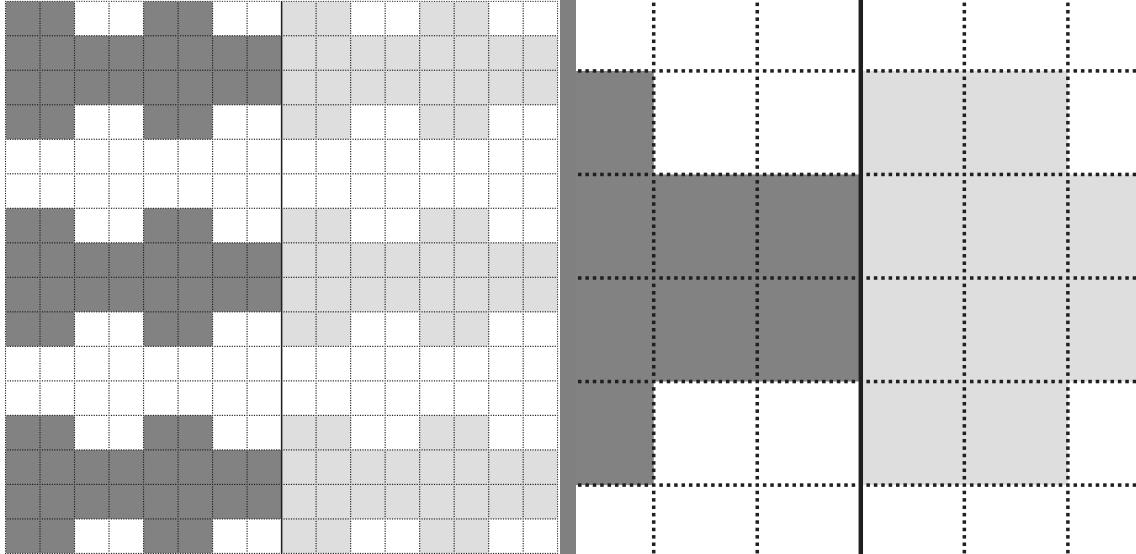
Left: the whole. Right: its middle third, enlarged.
Give the GLSL for this pattern, as a Shadertoy shader.

```glsl
// Stepped bands on a 16 x 16 chart: dark on the left half, pale on the right.
// Periodic pulses give the blocks and dotted grid; each pulse is box filtered
// over one pixel, so edges and fine dots stay smooth at any size.

const float CELL = 0.0623;                 // cell side, in canvas heights
const vec2 GRID_ORIGIN = vec2(0.0099, 0.0010);
const float GRID_CELLS = 16.0;
const float MIDDLE = 8.0;
const float DOTS_PER_CELL = 14.0;
const float DOT_WIDTH = 0.034;             // in cells
const float DIVIDER_WIDTH = 0.043;         // in cells

const vec3 PAPER = vec3(1.0);
const vec3 DARK_BLOCK = vec3(0.51);
const vec3 PALE_BLOCK = vec3(0.87);
const vec3 INK = vec3(0.12);

// Integral of a unit-period pulse that is on for the first part of each period.
float pulseIntegral(float x, float duty) {
    return floor(x) * duty + min(fract(x), duty);
}

// Filtered pulse train: on from start to start + width, once per period.
float pulse(float x, float start, float width, float period, float pixel) {
    float t = (x - start) / period;
    float f = pixel / period;
    float duty = width / period;
    return (pulseIntegral(t + 0.5 * f, duty) - pulseIntegral(t - 0.5 * f, duty)) / f;
}

// Filtered single interval from a to b.
float interval(float x, float a, float b, float pixel) {
    float low = max(x - 0.5 * pixel, a);
    float high = min(x + 0.5 * pixel, b);
    return max(high - low, 0.0) / pixel;
}

// Two full rows with two-cell wide steps above and below, then two empty rows.
float steppedBands(vec2 p, float pixel) {
    float core = pulse(p.y, 1.0, 2.0, 6.0, pixel);
    float withSteps = pulse(p.y, 0.0, 4.0, 6.0, pixel);
    float steps = pulse(p.x, 0.0, 2.0, 4.0, pixel);
    return mix(core, withSteps, steps);
}

// Dotted lines at each whole value of across, running in the other direction.
float dottedLines(float across, float along, float pixel) {
    float pitch = 1.0 / DOTS_PER_CELL;
    float line = pulse(across, -0.5 * DOT_WIDTH, DOT_WIDTH, 1.0, pixel);
    float dots = pulse(along, -0.5 * DOT_WIDTH, DOT_WIDTH, pitch, pixel);
    return line * dots;
}

// Coverage of the square chart, grown by a margin on every side.
float chartArea(vec2 p, float margin, float pixel) {
    return interval(p.x, -margin, GRID_CELLS + margin, pixel)
         * interval(p.y, -margin, GRID_CELLS + margin, pixel);
}

void mainImage(out vec4 fragColor, in vec2 fragCoord) {
    vec2 p = (fragCoord / iResolution.y - GRID_ORIGIN) / CELL;
    float pixel = 1.0 / (iResolution.y * CELL);

    // Blocks
    float rightHalf = clamp((p.x - MIDDLE) / pixel + 0.5, 0.0, 1.0);
    vec3 blockColor = mix(DARK_BLOCK, PALE_BLOCK, rightHalf);
    float blocks = steppedBands(p, pixel) * chartArea(p, 0.0, pixel);
    vec3 color = mix(PAPER, blockColor, blocks);

    // Dotted grid
    float grid = max(dottedLines(p.x, p.y, pixel), dottedLines(p.y, p.x, pixel));
    color = mix(color, INK, grid * chartArea(p, 0.5 * DOT_WIDTH, pixel));

    // Solid centre divider
    float halfWidth = 0.5 * DIVIDER_WIDTH;
    float divider = interval(p.x, MIDDLE - halfWidth, MIDDLE + halfWidth, pixel)
                  * interval(p.y, 0.0, GRID_CELLS, pixel);
    color = mix(color, INK, divider);

    fragColor = vec4(color, 1.0);
}
```
